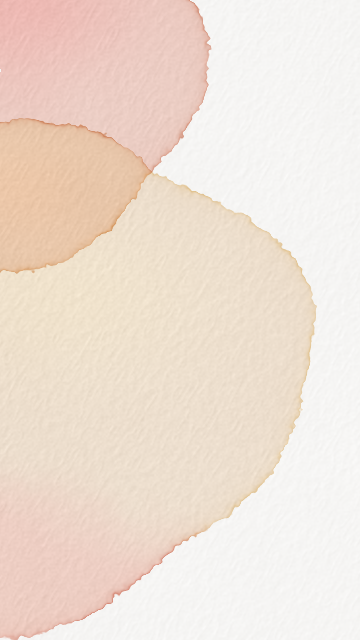
This background is drawn by a WebGL 2 fragment shader. Its source:

```glsl
#version 300 es
precision highp float;
// Overlapping watercolour washes in rose, apricot and cream on rough white paper.

uniform vec2 u_resolution;
out vec4 outColor;

float hash(vec2 p) {
    return fract(sin(dot(p, vec2(127.1, 311.7))) * 43758.5453);
}

float noise(vec2 p) {
    vec2 i = floor(p), f = fract(p);
    f = f * f * (3.0 - 2.0 * f);
    return mix(mix(hash(i), hash(i + vec2(1, 0)), f.x),
               mix(hash(i + vec2(0, 1)), hash(i + vec2(1, 1)), f.x), f.y);
}

float fbm(vec2 p) {
    float sum = 0.0, amp = 0.5;
    for (int i = 0; i < 4; i++) {
        sum += amp * noise(p);
        p = mat2(1.6, 1.2, -1.2, 1.6) * p + 7.3;
        amp *= 0.5;
    }
    return sum;
}

float bell(float x, float center, float spread) {
    float d = x - center;
    return exp(-d * d / spread);
}

// Paper relief: sharp slanted creases over a finer grain
float relief(vec2 p) {
    vec2 fibre = mat2(0.87, 0.5, -0.5, 0.87) * (p + 0.006 * noise(p * 40.0));
    float crease = 1.0 - abs(2.0 * noise(fibre * vec2(120.0, 48.0)) - 1.0);
    return 0.55 * crease * crease + 0.5 * noise(fibre * vec2(190.0, 95.0) + 5.0)
        + 0.45 * noise(p * 240.0);
}

// Signed depth inside the rose wash, positive within
float roseDepth(vec2 p) {
    vec2 q = (p - vec2(0.0, 0.889)) / vec2(0.332, 0.316);
    float a = atan(-q.y, q.x);
    float low = min(a, 0.0);
    float radius = 1.0 - 0.128 * bell(a, 0.64, 0.2) - 0.24 * low * low;
    return (radius - length(q)) * 0.32;
}

// Signed depth inside the cream wash, positive within
float creamDepth(vec2 p) {
    vec2 q = p - vec2(0.078, 0.427);
    float a = atan(-q.y, q.x);
    float radius = 0.393 + 0.0325 * bell(a, -0.27, 0.07)
        - 0.048 * bell(a, -1.02, 0.1) - 0.009 * bell(a, -1.5, 0.03)
        - 0.047 * bell(a, 0.93, 0.15) + 0.085 * max(a - 1.3, 0.0);
    return radius - length(q);
}

// Pigment gathered at the rim: a thin line and a soft inner halo
float rim(float d, float strength) {
    float inside = smoothstep(-0.0012, 0.0008, d);
    return inside * (0.66 * strength * exp(-max(d, 0.0) / 0.0022)
                     + 0.13 * exp(-max(d, 0.0) / 0.014));
}

void main() {
    vec2 p = gl_FragCoord.xy / u_resolution.y;
    float px = 1.0 / u_resolution.y;

    // Ragged outlines
    vec2 wobble = vec2(fbm(p * 42.0), fbm(p * 42.0 + 31.0)) - 0.47;
    wobble += 0.4 * (vec2(noise(p * 150.0), noise(p * 150.0 + 9.0)) - 0.5);
    vec2 ragged = p + wobble * 0.014;
    float dRose = roseDepth(ragged), dCream = creamDepth(ragged);
    float rose = smoothstep(-px, px, dRose);
    float cream = smoothstep(-px, px, dCream);
    float cloud = fbm(p * 7.0) - 0.47;

    // Wash colours with slow pigment drift
    vec3 paper = vec3(0.964, 0.961, 0.955) + 0.012 * cloud;
    vec2 fromCorner = (p - vec2(0.02, 1.0)) / vec2(0.19, 0.14);
    float blush = exp(-dot(fromCorner, fromCorner));
    vec3 roseTint = mix(vec3(0.922, 0.81, 0.772), vec3(0.932, 0.715, 0.695), blush * 0.85);
    roseTint += vec3(0.01, 0.04, 0.04) * cloud;

    vec2 sunny = (p - vec2(0.1, 0.54)) / vec2(0.22, 0.13);
    vec3 creamTint = mix(vec3(0.927, 0.871, 0.806), vec3(0.94, 0.886, 0.797),
                         exp(-dot(sunny, sunny)));
    float flush = smoothstep(0.28, 0.13, p.y + 0.22 * p.x - 0.02 + 0.14 * cloud);
    creamTint = mix(creamTint, vec3(0.93, 0.808, 0.766), flush);
    creamTint += vec3(0.01, 0.02, 0.025) * cloud;

    vec2 warm = (p - vec2(0.03, 0.70)) / vec2(0.15, 0.09);
    vec3 apricotTint = mix(vec3(0.91, 0.79, 0.685), vec3(0.92, 0.775, 0.655),
                           exp(-dot(warm, warm)));
    apricotTint += 0.03 * cloud;

    vec3 color = mix(mix(paper, roseTint, rose), mix(creamTint, apricotTint, rose), cream);

    // Darkened rims, tinted by the wash they border
    float vary = 0.35 + 1.1 * noise(p * 30.0 + 4.0);
    vec3 roseRim = mix(vec3(0.80, 0.49, 0.38), vec3(0.82, 0.55, 0.30), cream);
    vec3 creamRim = mix(vec3(0.87, 0.73, 0.49), vec3(0.82, 0.48, 0.40),
                        smoothstep(0.19, 0.13, p.y));
    creamRim = mix(creamRim, vec3(0.79, 0.47, 0.31), rose);
    color = mix(color, roseRim, rim(dRose, vary));
    color = mix(color, creamRim, rim(dCream, vary));

    // Side light across the paper, plus fine speckle
    vec2 light = vec2(0.0013, -0.0011);
    float slope = relief(p + light) - relief(p - light);
    float washed = max(rose, cream);
    color += slope * mix(0.022, 0.034, washed) * vec3(0.95, 1.0, 1.08);
    color += (noise(p * 330.0) - 0.5) * mix(0.01, 0.02, washed);

    outColor = vec4(clamp(color, 0.0, 1.0), 1.0);
}
```
